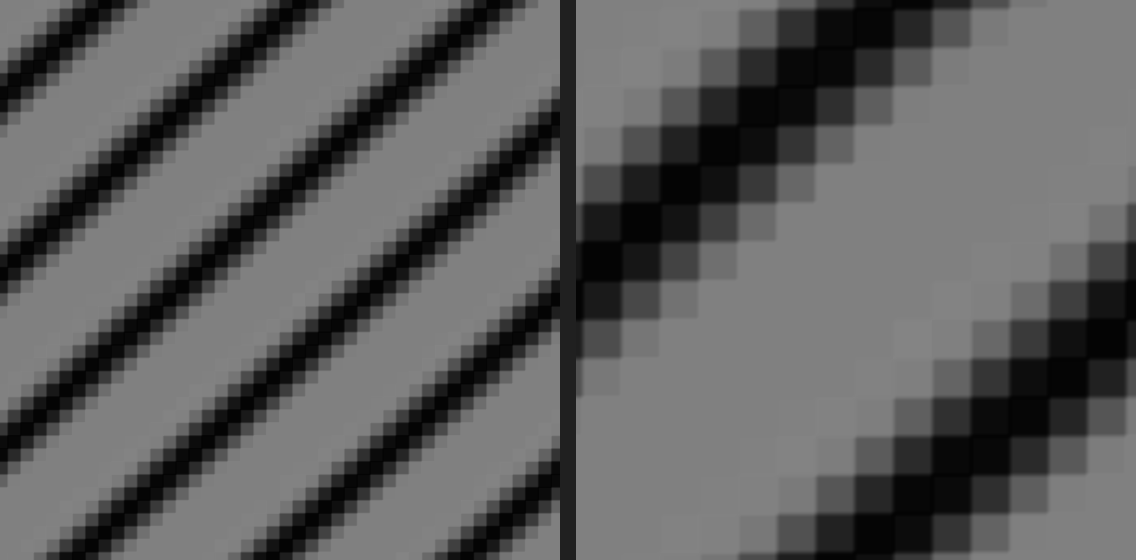
Left, the full canvas; right, a detail of the centre.
A WebGL 2 fragment shader for this pattern:

```glsl
#version 300 es
precision highp float;
// Soft black diagonal stripes on mid grey, sampled in coarse square cells.

uniform vec2 u_resolution;
out vec4 fragColor;

float hash(vec2 p) {
  return fract(sin(dot(p, vec2(127.1, 311.7))) * 43758.5);
}

// Snaps to cell centres, with a narrow ramp across each cell edge.
vec2 softCells(vec2 g) {
  vec2 h = g - 0.5;
  return floor(h) + 0.5 + smoothstep(0.4, 0.6, fract(h));
}

void main() {
  // Canvas coordinates, measured down from the top left.
  vec2 p = gl_FragCoord.xy / u_resolution;
  p.y = 1.0 - p.y;

  // Coarse cell grid, slightly offset from the canvas border.
  float cellCount = 43.27;
  vec2 gridOffset = vec2(0.6, 0.66);
  vec2 cell = p * cellCount - gridOffset;
  vec2 sampled = (softCells(cell) + gridOffset) / cellCount;

  // Stripe phase: whole numbers lie on the black centre lines.
  float phase = dot(sampled, vec2(2.876, 3.174)) - 0.555;
  float offset = phase - round(phase);

  // Stripe profile: black core fading into the grey ground.
  float ground = smoothstep(0.005, 0.26, abs(offset));
  float tone = mix(0.015, 0.503, ground);

  // Faint uneven light rim on the upper left side.
  float rim = 1.0 - smoothstep(0.0, 0.08, abs(offset + 0.32));
  tone += 0.014 * rim * hash(floor(cell));

  fragColor = vec4(vec3(tone), 1.0);
}
```
